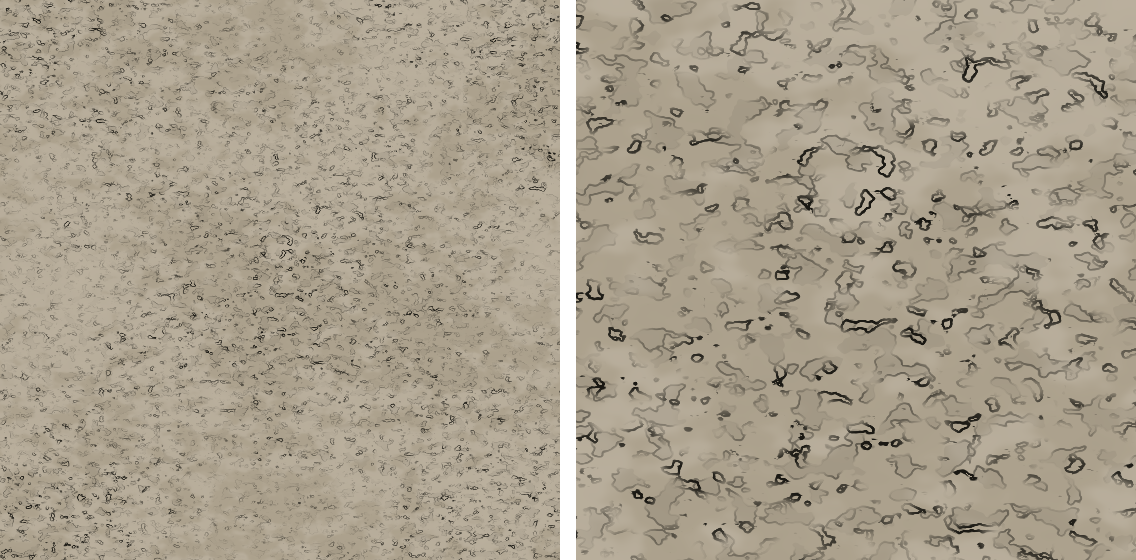
Left: the whole. Right: its middle third, enlarged.
Reproduce this texture procedurally as a WebGL 1 fragment shader.

```glsl
precision highp float;
// Weathered beige stone: faint ragged patches and dark, broken grain outlines in drifting clusters.

uniform vec2 u_resolution;

#define PATCH_FREQ vec2(46.0, 66.0)
#define GRAIN_FREQ vec2(80.0, 116.0)
#define PATCH_LEVEL 0.22
#define GRAIN_LEVEL 0.29
#define LINE_HALF_WIDTH 0.0008
#define PATCH_INK 0.42
#define GRAIN_INK 1.1
#define LIGHT_STONE vec3(0.717, 0.677, 0.605)
#define DARK_STONE vec3(0.680, 0.637, 0.557)
#define INK vec3(0.10, 0.095, 0.075)

const float TAU = 6.2831853;

float hash(vec2 cell) {
  vec3 q = fract(cell.xyx * vec3(0.1031, 0.1030, 0.0973));
  q += dot(q, q.yzx + 33.33);
  return fract((q.x + q.y) * q.z);
}

float cornerSlope(vec2 cell, vec2 offset) {
  float angle = TAU * hash(cell);
  return dot(vec2(cos(angle), sin(angle)), offset);
}

// Gradient noise, roughly -0.7 to 0.7
float noise(vec2 p) {
  vec2 cell = floor(p);
  vec2 f = p - cell;
  vec2 s = f * f * f * (f * (f * 6.0 - 15.0) + 10.0);
  vec2 e = vec2(1.0, 0.0);
  float low = mix(cornerSlope(cell, f), cornerSlope(cell + e, f - e), s.x);
  float high = mix(cornerSlope(cell + e.yx, f - e.yx), cornerSlope(cell + 1.0, f - 1.0), s.x);
  return mix(low, high, s.y);
}

float fbm(vec2 p, float roughness) {
  float sum = 0.0;
  float gain = 1.0;
  for (int i = 0; i < 3; i++) {
    sum += gain * noise(p);
    p = p * 2.07 + 17.3;
    gain *= roughness;
  }
  return sum;
}

// Signed approximate distance to the contour of a level, positive inside
float contour(vec2 p, vec2 freq, float roughness, float level) {
  vec2 e = vec2(0.0005, 0.0);
  float h = fbm(p * freq, roughness);
  vec2 ahead = vec2(fbm((p + e) * freq, roughness), fbm((p + e.yx) * freq, roughness));
  return (h - level) / (length(ahead - h) / e.x + 5.0);
}

float stroke(float dist, float halfWidth, float blur) {
  return 1.0 - smoothstep(halfWidth - blur, halfWidth + blur, abs(dist));
}

void main() {
  vec2 uv = gl_FragCoord.xy / u_resolution;
  vec2 p = gl_FragCoord.xy / u_resolution.y;
  float blur = 0.55 / u_resolution.y;

  // Clusters: dense at the centre and corners, broken into level streaks
  float cluster = 0.5 + 0.2 * cos(TAU * uv.x) * cos(TAU * uv.y);
  cluster += 0.3 * noise(p * vec2(5.0, 7.0) + 3.7) + 0.4 * noise(p * vec2(11.0, 24.0) + 41.0);
  float density = smoothstep(0.08, 0.88, cluster);

  // Ground: two close tones in ragged areas, with slow drift
  float drift = 0.7 * noise(p * 3.5 + 9.1) + 0.6 * fbm(p * vec2(17.0, 26.0) + 5.0, 0.55);
  float tone = smoothstep(-0.14, 0.14, drift + 0.03);
  vec3 color = mix(DARK_STONE, LIGHT_STONE, tone) * (1.0 + 0.03 * drift);

  // Ragged patches: slightly darker inside, with a faint broken edge
  float patchEdge = contour(p + 2.3, PATCH_FREQ, 0.5, PATCH_LEVEL - 0.04 * density);
  float inside = smoothstep(-blur, blur, patchEdge);
  color *= 1.0 - inside * (0.012 + 0.045 * density);
  float patchBreak = smoothstep(-0.3, 0.4, noise(p * vec2(48.0, 66.0) + 71.0));
  float patchInk = stroke(patchEdge, LINE_HALF_WIDTH * 0.75, blur) * patchBreak;
  patchInk *= PATCH_INK * mix(0.35, 1.15, density);

  // Small grains: bold outlines whose weight varies along the way
  float grainEdge = contour(p + 6.1, GRAIN_FREQ, 0.33, GRAIN_LEVEL + 0.08 * (1.0 - density));
  float grainBreak = smoothstep(-0.25, 0.4, noise(p * vec2(38.0, 58.0) + 23.0));
  float grainInk = stroke(grainEdge, LINE_HALF_WIDTH, blur) * grainBreak;
  grainInk *= GRAIN_INK * mix(0.25, 1.0, density);

  color = mix(color, INK, clamp(max(patchInk, grainInk), 0.0, 1.0));
  gl_FragColor = vec4(color, 1.0);
}
```
